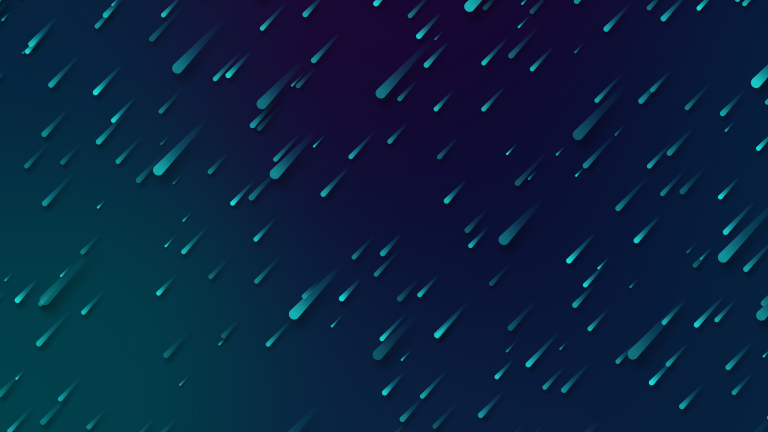
Reproduce this background procedurally as a WebGL 1 fragment shader.

```glsl
precision highp float;

uniform vec2 u_resolution;

// Backdrop colours
const vec3 PURPLE = vec3(0.12, 0.02, 0.20);
const vec3 NAVY = vec3(0.035, 0.035, 0.19);
const vec3 TEAL = vec3(0.0, 0.26, 0.295);
const vec3 BLUE = vec3(0.04, 0.14, 0.26);
const vec3 SLATE = vec3(0.02, 0.14, 0.25);
const float BLEND_SHARPNESS = 5.0;

// Streaks, in canvas heights at scale 1
const vec3 HEAD_COLOR = vec3(0.10, 0.86, 0.84);
const vec3 TAIL_COLOR = vec3(0.07, 0.55, 0.62);
const float ANGLE = 0.81;
const vec2 CELL = vec2(0.17, 0.10);
const float STREAK_LENGTH = 0.092;
const float HEAD_RADIUS = 0.0062;
const float TAPER = 0.65;
const float MARGIN = 0.02;
const float MIN_OPACITY = 0.3;

// Soft shadow below each streak
const vec2 SHADOW_OFFSET = vec2(0.0, -0.009);
const float SHADOW_BLUR = 0.012;
const float SHADOW_STRENGTH = 0.28;

float hash(vec2 p) {
    return fract(sin(dot(p, vec2(127.1, 311.7))) * 43758.5453);
}

// Adds one colour to the backdrop; alpha accumulates the weights
void addGlow(inout vec4 sum, vec2 p, vec2 center, vec3 color) {
    vec2 d = p - center;
    sum += vec4(color, 1.0) * exp(-BLEND_SHARPNESS * dot(d, d));
}

vec3 backdrop(vec2 p) {
    vec4 sum = vec4(0.0);
    addGlow(sum, p, vec2(0.85, 1.00), PURPLE);
    addGlow(sum, p, vec2(1.15, 0.55), NAVY);
    addGlow(sum, p, vec2(0.18, 0.20), TEAL);
    addGlow(sum, p, vec2(0.08, 0.95), SLATE);
    addGlow(sum, p, vec2(0.95, 0.00), BLUE);
    addGlow(sum, p, vec2(1.75, 0.40), SLATE);
    return sum.rgb / sum.a;
}

// Tapered capsule from the origin along +x: x = distance, y = position on axis
vec2 streakShape(vec2 q, float len) {
    float t = clamp(q.x / len, 0.0, 1.0);
    float radius = HEAD_RADIUS * (1.0 - TAPER * t);
    return vec2(length(q - vec2(t * len, 0.0)) - radius, t);
}

// One layer of streaks, at most one per cell of a staggered, tilted grid
vec3 drawStreaks(vec3 color, vec2 p, float scale, float share, float seed) {
    float c = cos(ANGLE);
    float s = sin(ANGLE);
    vec2 q = vec2(c * p.x + s * p.y, c * p.y - s * p.x) / scale;
    float row = floor(q.y / CELL.y);
    q.x += CELL.x * hash(vec2(row, seed));

    vec2 id = vec2(floor(q.x / CELL.x), row);
    vec2 key = id + seed * 17.3;
    if (hash(key) > share) return color;

    // Random length, place and opacity inside the cell
    float len = STREAK_LENGTH * mix(0.7, 1.1, hash(key + 3.7));
    float slack = CELL.x - len - 2.0 * MARGIN;
    vec2 head = vec2(MARGIN + slack * hash(key + 8.1),
                     CELL.y * mix(0.3, 0.85, hash(key + 5.9)));
    float opacity = mix(MIN_OPACITY, 1.0, hash(key + 11.3));
    vec2 local = q - id * CELL - head;

    vec2 shadow = streakShape(local - SHADOW_OFFSET, len);
    float shade = 1.0 - smoothstep(-HEAD_RADIUS, SHADOW_BLUR, shadow.x);
    color *= 1.0 - SHADOW_STRENGTH * shade * (1.0 - shadow.y);

    vec2 body = streakShape(local, len);
    float pixel = 1.0 / (u_resolution.y * scale);
    float cover = 1.0 - smoothstep(-0.6 * pixel, 0.6 * pixel, body.x);
    float fade = pow(1.0 - body.y, 1.15);
    vec3 ink = mix(HEAD_COLOR, TAIL_COLOR, smoothstep(0.0, 0.5, body.y));
    return mix(color, ink, cover * fade * opacity);
}

void main() {
    vec2 p = gl_FragCoord.xy / u_resolution.y;
    vec3 color = backdrop(p);

    // Tiny, medium and large streaks
    color = drawStreaks(color, p, 0.42, 0.06, 1.0);
    color = drawStreaks(color, p, 0.88, 0.55, 2.0);
    color = drawStreaks(color, p, 1.05, 0.60, 3.0);
    color = drawStreaks(color, p, 2.00, 0.42, 4.0);

    gl_FragColor = vec4(color, 1.0);
}
```
